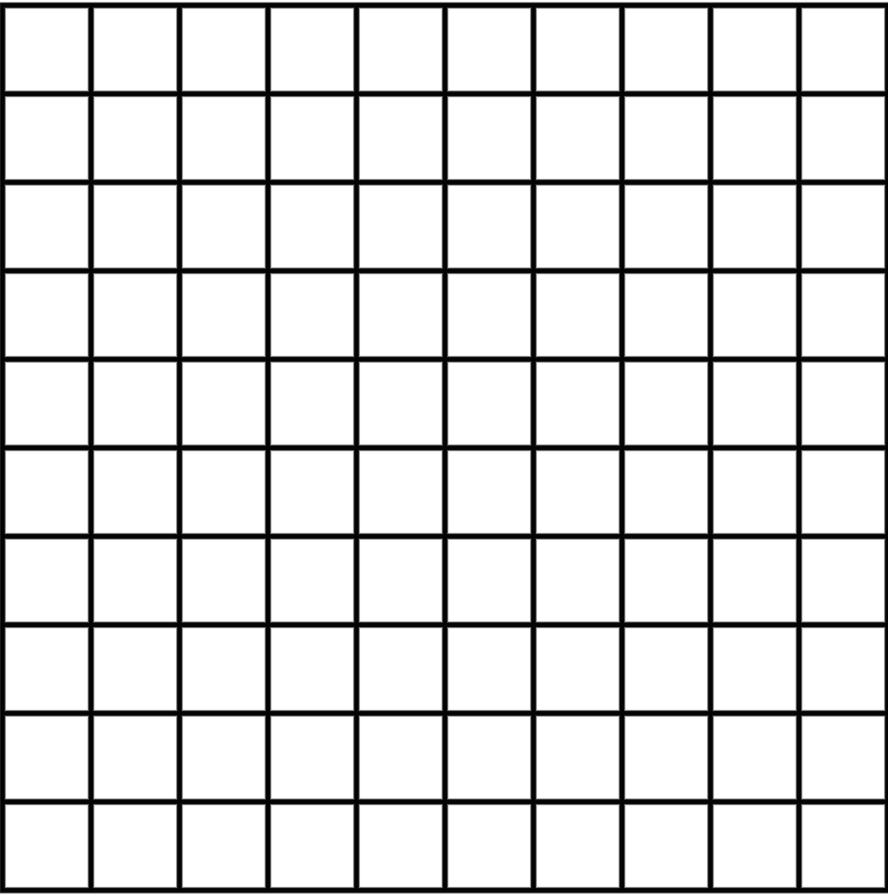
A Shadertoy shader for this pattern:

```glsl
// Square grid of ten by ten white cells ruled with soft-edged black lines.

// Lengths are fractions of the canvas height.
const float CELLS = 10.0;           // cells across and down
const float PITCH = 0.09877;        // spacing of neighbouring lines
const float LINE_WIDTH = 0.00635;
const float EDGE_SOFTNESS = 0.0030; // width of the blurred line edge
const vec2 GRID_CENTER = vec2(0.0011, 0.0002);
const vec3 PAPER = vec3(1.0);
const vec3 INK = vec3(0.015);

// Distance per axis to the nearest of the CELLS + 1 lines.
vec2 lineDistance(vec2 p) {
    vec2 units = p / PITCH + 0.5 * CELLS;
    vec2 nearest = clamp(floor(units + 0.5), 0.0, CELLS);
    return abs(units - nearest) * PITCH;
}

// Signed distance to a square centred on the origin.
float squareDistance(vec2 p, float halfSize) {
    vec2 d = abs(p) - halfSize;
    return length(max(d, 0.0)) + min(max(d.x, d.y), 0.0);
}

void mainImage(out vec4 fragColor, in vec2 fragCoord) {
    vec2 p = (fragCoord - 0.5 * iResolution.xy) / iResolution.y - GRID_CENTER;

    // Both line families, trimmed to the outer border
    vec2 toLine = lineDistance(p);
    float strokes = min(toLine.x, toLine.y) - 0.5 * LINE_WIDTH;
    float border = squareDistance(p, 0.5 * (CELLS * PITCH + LINE_WIDTH));
    float grid = max(strokes, border);

    // Soft edge, never narrower than one pixel
    float blur = 0.5 * max(EDGE_SOFTNESS, 1.0 / iResolution.y);
    float coverage = 1.0 - smoothstep(-blur, blur, grid);
    fragColor = vec4(mix(PAPER, INK, coverage), 1.0);
}
```
